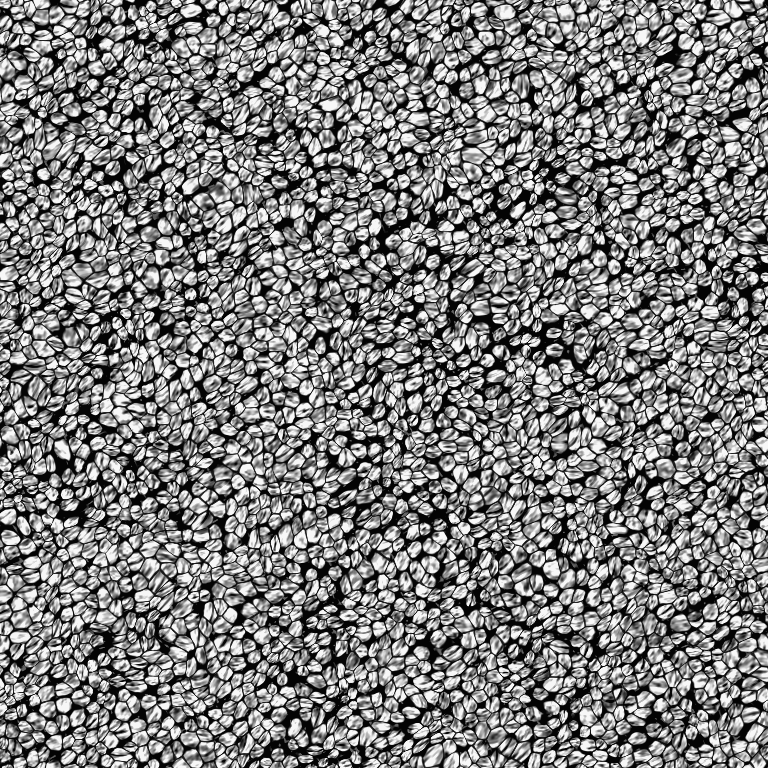
A Shadertoy shader for this texture:

```glsl
// Densely packed pale granules with crinkled, streaky faces on black.
// Jittered staggered cells hold tilted ellipses; the nearest grain wins,
// and noise roughens its outline, shades its face and cuts a crease.

const float GRAINS_ACROSS = 54.0;
const float GRID_TILT = 0.55;
const float JITTER = 0.52;
const vec3 GAP_COLOR = vec3(0.015);
const vec3 GRAIN_COLOR = vec3(0.97);

float hash(vec2 p) {
    return fract(sin(dot(p, vec2(127.1, 311.7))) * 43758.545);
}

vec2 hash2(vec2 p) {
    return vec2(hash(p), hash(p + vec2(37.2, 91.6)));
}

mat2 rotation(float angle) {
    float c = cos(angle), s = sin(angle);
    return mat2(c, -s, s, c);
}

float valueNoise(vec2 p) {
    vec2 cell = floor(p), f = fract(p);
    f = f * f * (3.0 - 2.0 * f);
    float low = mix(hash(cell), hash(cell + vec2(1.0, 0.0)), f.x);
    float high = mix(hash(cell + vec2(0.0, 1.0)), hash(cell + 1.0), f.x);
    return mix(low, high, f.y);
}

// Finds the closest grain: xy = position inside it in grain radii,
// z = its distance, w = distance to the runner-up. Also returns its cell.
vec4 nearestGrain(vec2 p, out vec2 grainId) {
    vec4 best = vec4(0.0, 0.0, 9.0, 9.0);
    grainId = vec2(0.0);
    for (int j = -1; j <= 1; j++) {
        float row = floor(p.y) + float(j);
        float shift = 0.5 * mod(row, 2.0);
        for (int i = -1; i <= 1; i++) {
            vec2 id = vec2(floor(p.x - shift) + float(i), row);
            vec2 center = id + vec2(shift, 0.0) + 0.5 + JITTER * (hash2(id) - 0.5);
            vec2 shape = hash2(id + 17.3);
            float patchSize = valueNoise(id * 0.23 + 5.0) - 0.5;
            float radius = mix(0.44, 0.67, shape.x) + 0.12 * patchSize;
            float tilt = 0.15 + 1.5 * (shape.y - 0.5);
            vec2 q = rotation(tilt) * (p - center) / radius;
            q *= vec2(0.92, 1.1);
            float d = length(q);
            if (d < best.z) {
                best = vec4(q, d, best.z);
                grainId = id;
            } else {
                best.w = min(best.w, d);
            }
        }
    }
    return best;
}

// Streaky light and dark crinkles, plus a curved crease on some grains.
float grainFace(vec2 q, vec2 id) {
    vec2 offset = floor(40.0 * hash2(id + 3.7));
    float crinkle = 0.6 * valueNoise(q * vec2(1.6, 2.7) + offset)
                  + 0.4 * valueNoise(q * vec2(2.9, 4.4) + offset + 11.0);
    float tone = 0.79 + 1.75 * (crinkle - 0.5) + 0.16 * (hash(id + 8.1) - 0.5);
    float bend = 0.5 * (hash(id + 5.9) - 0.5) + 0.3 * q.x * q.x;
    float crease = 1.0 - smoothstep(0.04, 0.2, abs(q.y - bend));
    float creased = step(0.5, hash(id + 23.4));
    return clamp(tone - 0.45 * creased * crease, 0.0, 1.0);
}

// Sparse dim flecks between the grains.
float gapFlecks(vec2 p) {
    float n = valueNoise(p * 4.5 + 60.0);
    return 0.4 * smoothstep(0.74, 0.95, n);
}

void mainImage(out vec4 fragColor, in vec2 fragCoord) {
    float scale = GRAINS_ACROSS / iResolution.y;
    vec2 p = rotation(GRID_TILT) * fragCoord * scale;

    // Gentle warp loosens the rows
    vec2 warp = vec2(valueNoise(p * 0.4), valueNoise(p * 0.4 + 31.0)) - 0.5;
    p += 0.9 * warp;

    vec2 id;
    vec4 grain = nearestGrain(p, id);

    // Rough outline and dark seams where grains touch
    float rough = 0.36 * (valueNoise(p * 3.3 + 20.0) - 0.5);
    float softness = max(0.12, scale);
    float body = 1.0 - smoothstep(0.95 - softness, 0.95 + softness, grain.z + rough);
    float seam = smoothstep(0.02, 0.25, grain.w - grain.z + 0.5 * rough);
    float cover = body * mix(0.12, 1.0, seam);

    float light = max(grainFace(grain.xy, id) * cover, gapFlecks(p) * (1.0 - body));
    fragColor = vec4(mix(GAP_COLOR, GRAIN_COLOR, light), 1.0);
}
```
